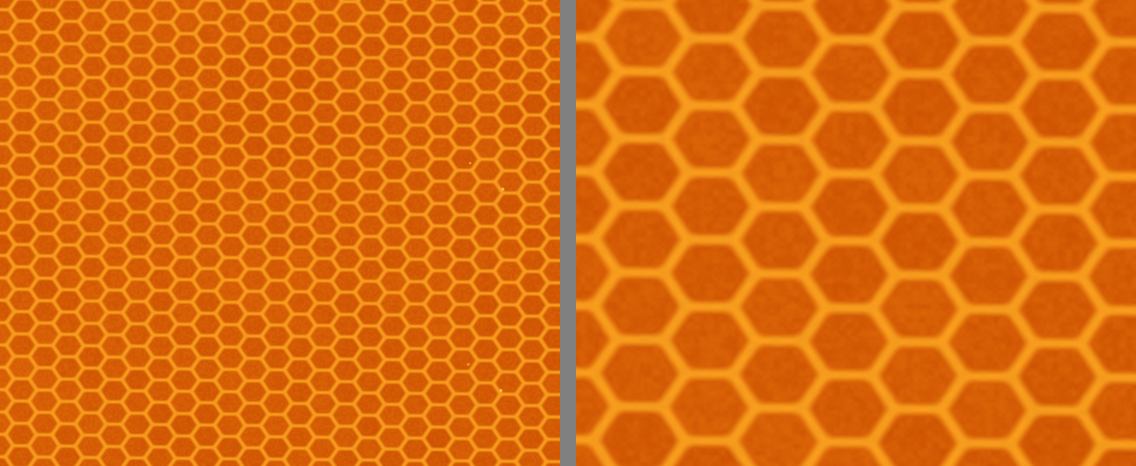
Left, the full canvas; right, a detail of the centre.
Give the GLSL for this pattern, as a Shadertoy shader.

```glsl
// Amber honeycomb sheet: slightly tilted, widened hexagons with soft bright walls and fine grain.

// Layout, in canvas heights
const float ROW_PITCH = 0.04797;               // height of one cell
const float COLUMN_PITCH = 0.04977;            // step between columns
const vec2 LATTICE_OFFSET = vec2(-0.0047, -0.0297);
const float TILT = -0.009;                     // radians

// Walls, in cell heights
const float WALL_CORE = 0.015;
const float WALL_FADE = 0.125;
const float CORNER_ROUNDING = 0.04;
const float WALL_WOBBLE = 0.014;

// Surface
const vec3 FACE_DARK = vec3(0.800, 0.318, 0.006);
const vec3 FACE_LIGHT = vec3(0.858, 0.392, 0.026);
const vec3 WALL_COLOR = vec3(0.966, 0.607, 0.112);
const vec3 SPECK_COLOR = vec3(1.0, 0.82, 0.32);
const float GRAIN_SCALE = 210.0;
const float GRAIN_AMOUNT = 0.85;
const float CELL_TINT = 0.28;
const float CLOUD_AMOUNT = 0.35;

// Specks: one pair, repeated by a fixed step
const vec2 SPECK_START = vec2(0.408, 0.150);
const vec2 SPECK_PAIR_STEP = vec2(0.070, -0.056);
const vec2 SPECK_REPEAT_STEP = vec2(-0.004, -0.432);
const float SPECK_RADIUS = 0.0042;

const vec2 HEX_PERIOD = vec2(1.7320508, 1.0);

float hash(vec2 p) {
    vec3 q = fract(vec3(p.xyx) * 0.1031);
    q += dot(q, q.yzx + 33.33);
    return fract((q.x + q.y) * q.z);
}

float valueNoise(vec2 p) {
    vec2 i = floor(p);
    vec2 f = fract(p);
    f = f * f * (3.0 - 2.0 * f);
    float low = mix(hash(i), hash(i + vec2(1.0, 0.0)), f.x);
    float high = mix(hash(i + vec2(0.0, 1.0)), hash(i + vec2(1.0)), f.x);
    return mix(low, high, f.y);
}

float smoothMax(float a, float b, float k) {
    float h = max(k - abs(a - b), 0.0) / k;
    return max(a, b) + 0.25 * k * h * h;
}

// Offset from the nearest centre of two interleaved rectangular lattices
vec2 hexLocal(vec2 p) {
    vec2 a = mod(p + 0.5 * HEX_PERIOD, HEX_PERIOD) - 0.5 * HEX_PERIOD;
    vec2 b = mod(p, HEX_PERIOD) - 0.5 * HEX_PERIOD;
    return dot(a, a) < dot(b, b) ? a : b;
}

// Distance inward from the wall centreline, with rounded corners
float wallDistance(vec2 local) {
    vec2 h = abs(local);
    float softY = sqrt(h.y * h.y + CORNER_ROUNDING * CORNER_ROUNDING);
    float slanted = dot(vec2(h.x, softY), vec2(0.8660254, 0.5));
    return 0.5 - smoothMax(h.y, slanted, 2.0 * CORNER_ROUNDING);
}

float specks(vec2 p, float pixel) {
    float cover = 0.0;
    for (int i = 0; i < 4; i++) {
        float second = float(i % 2);
        vec2 center = SPECK_START + second * SPECK_PAIR_STEP + float(i / 2) * SPECK_REPEAT_STEP;
        float radius = SPECK_RADIUS * mix(0.8, 1.0, second);
        float spot = 1.0 - smoothstep(0.2 * radius, radius + 0.5 * pixel, length(p - center));
        cover = max(cover, spot * mix(0.65, 0.9, second));
    }
    return cover;
}

void mainImage(out vec4 fragColor, in vec2 fragCoord) {
    float pixel = 1.0 / iResolution.y;
    vec2 p = (fragCoord - 0.5 * iResolution.xy) * pixel;

    // Tilted, stretched lattice in which a cell is one unit high
    float c = cos(TILT);
    float s = sin(TILT);
    vec2 q = p - LATTICE_OFFSET;
    q = vec2(c * q.x + s * q.y, c * q.y - s * q.x);
    q *= vec2(0.5 * HEX_PERIOD.x / COLUMN_PITCH, 1.0 / ROW_PITCH);
    vec2 local = hexLocal(q);
    vec2 cell = round(2.0 * (q - local) / HEX_PERIOD);

    // Fine grain, per-cell tint and broad clouds
    vec2 grainPoint = p * GRAIN_SCALE + 400.0;
    float grain = 0.65 * valueNoise(grainPoint) + 0.35 * valueNoise(grainPoint * 1.9) - 0.5;
    float tint = hash(cell + 90.0) - 0.5;
    float cloud = valueNoise(p * 3.5 + 20.0) - 0.5 - 0.3 * p.x;
    float tone = 0.5 + GRAIN_AMOUNT * grain + CELL_TINT * tint + CLOUD_AMOUNT * cloud;
    vec3 color = mix(FACE_DARK, FACE_LIGHT, clamp(tone, -0.2, 1.2));

    // Soft walls
    float d = wallDistance(local) + WALL_WOBBLE * 2.0 * grain;
    float blur = 0.25 * pixel / ROW_PITCH;
    float wall = 1.0 - smoothstep(WALL_CORE - blur, WALL_FADE + blur, d);
    color = mix(color, WALL_COLOR * (1.0 + 0.05 * grain), wall);

    color = mix(color, SPECK_COLOR, specks(p, pixel));
    fragColor = vec4(clamp(color, 0.0, 1.0), 1.0);
}
```
